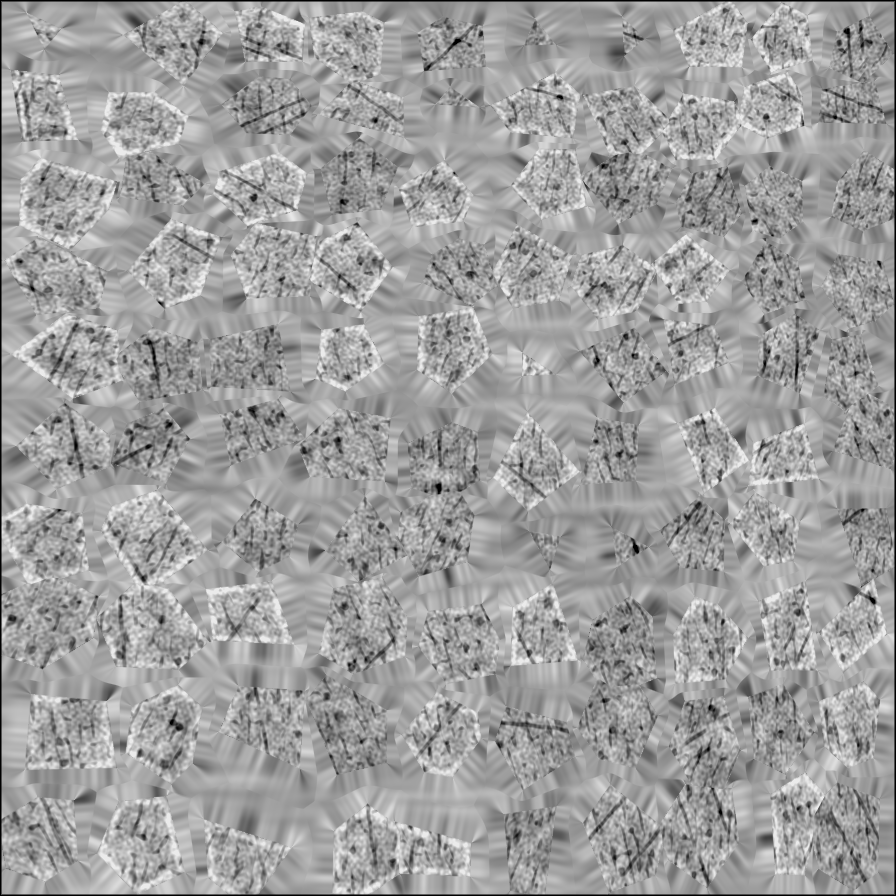
This pattern is drawn by a Shadertoy shader. Its source:

```glsl
// Grey stone chips laid out as a loose sheet: jittered polygons filled with
// woven, speckled and cracked grain. The gaps carry the tone of the nearest
// rim outwards, which makes streaks, fans and hard seams between the chips.

const float TAU = 6.2831853;
const float GRID = 10.0;

struct Chip { float dist; vec2 local; vec2 foot; vec2 id; };

vec2 hash22(vec2 p) {
    vec3 a = fract(p.xyx * vec3(0.1031, 0.1030, 0.0973));
    a += dot(a, a.yzx + 33.33);
    return fract((a.xx + a.yz) * a.zy);
}

vec2 heading(float angle) { return vec2(cos(angle), sin(angle)); }

float latticeDot(vec2 cell, vec2 offset, vec2 f) {
    return dot(heading(TAU * hash22(cell + offset).x), f - offset);
}

// Gradient noise, roughly -0.7 to 0.7
float noise(vec2 p) {
    vec2 c = floor(p), f = fract(p);
    vec2 u = f * f * f * (f * (f * 6.0 - 15.0) + 10.0);
    float low = mix(latticeDot(c, vec2(0, 0), f), latticeDot(c, vec2(1, 0), f), u.x);
    float high = mix(latticeDot(c, vec2(0, 1), f), latticeDot(c, vec2(1, 1), f), u.x);
    return mix(low, high, u.y);
}

vec2 corner(vec2 id, int k, int sides, float size, float spin) {
    vec2 r = hash22(id * 7.0 + float(k) * vec2(31.0, 17.0));
    float angle = TAU * (float(k) + 0.6 * r.x) / float(sides) + spin;
    return size * mix(0.74, 1.0, r.y) * heading(angle);
}

// Signed distance to one chip, with the nearest point on its outline
Chip chipAt(vec2 p, vec2 id) {
    vec2 shape = hash22(id + 11.0);
    bool shard = shape.x < 0.1;
    int sides = shard ? 3 : 4 + int(shape.y * 2.99);
    float size = shard ? 0.28 : mix(0.48, 0.61, shape.x);
    vec2 local = p - id - 0.5 - 0.34 * (hash22(id + 23.0) - 0.5);
    float nearest = 1e5, side = 1.0;
    vec2 foot = local, a = corner(id, sides - 1, sides, size, shape.y * TAU);
    for (int k = 0; k < sides; k++) {
        vec2 b = corner(id, k, sides, size, shape.y * TAU);
        vec2 e = b - a, w = local - a;
        vec2 onEdge = a + e * clamp(dot(w, e) / dot(e, e), 0.0, 1.0);
        float d = length(local - onEdge);
        if (d < nearest) { nearest = d; foot = onEdge; }
        bvec3 crossing = bvec3(local.y >= a.y, local.y < b.y, e.x * w.y > e.y * w.x);
        if (all(crossing) || all(not(crossing))) side = -side;
        a = b;
    }
    return Chip(side * nearest, local, foot, id);
}

float cracks(vec2 p, vec2 id) {
    float dark = 0.0;
    for (int k = 0; k < 2; k++) {
        vec2 r = hash22(id * 3.0 + 70.0 + 9.0 * float(k));
        vec2 normal = heading((hash22(id + 81.0).x - 0.5) * 2.4);
        float d = abs(dot(p, normal) - 0.6 * (r.y - 0.5) + 0.02 * noise(p * 5.0 + id));
        float fade = smoothstep(-0.35, 0.1, noise(p * 3.0 + id * 5.0));
        dark += step(0.55, r.x) * fade * (1.0 - smoothstep(0.006, 0.032, d));
    }
    return min(dark, 1.0);
}

float spots(vec2 p) {
    vec2 g = p * 5.0, r = hash22(floor(g) + 5.0);
    float d = length(fract(g) - mix(vec2(0.35), vec2(0.65), r.yx)) + 0.12 * noise(g * 4.0);
    return step(0.87, r.x) * (1.0 - smoothstep(0.1, 0.28, d));
}

float stoneTone(Chip c) {
    vec2 r = hash22(c.id + 40.0), axis = heading(r.x - 0.5);
    vec2 q = vec2(dot(c.local, axis), dot(c.local, vec2(-axis.y, axis.x)));
    vec2 s = q + c.id * 13.0;
    float tone = 0.64 + 0.09 * (r.y - 0.5);
    tone += 0.2 * noise(s * 3.0) + 0.16 * noise(s * 9.0) + 0.24 * noise(s * 21.0);
    tone += 0.035 * sin(q.x * 95.0) * sin(q.y * 88.0);
    tone -= 0.26 * smoothstep(0.1, 0.5, noise(s * vec2(17.0, 5.0)));
    tone -= 0.3 * smoothstep(0.25, 0.55, noise(s * 11.0 + 50.0));
    tone -= 0.3 * cracks(q, c.id) + 0.32 * spots(s);
    float rim = (c.dist + 0.035) / 0.035;
    return tone + 0.2 * smoothstep(0.2, 0.9, r.y) * exp(-rim * rim);
}

// Rim tone pulled outwards, turning to level bands far from any chip
float gapTone(Chip c, vec2 uv) {
    vec2 outward = (c.local - c.foot) / max(abs(c.dist), 1e-4);
    vec2 f = c.foot + 0.12 * outward + c.id * 13.0;
    float tone = 0.645 + 0.1 * (hash22(c.id + 40.0).y - 0.5);
    tone += 0.24 * noise(f * 5.0) + 0.2 * noise(f * 14.0);
    tone -= 0.3 * smoothstep(0.18, 0.55, noise(f * 4.0 + 30.0));
    float bands = 0.63 + 0.22 * noise(uv * vec2(5.0, 65.0)) + 0.1 * noise(uv * vec2(9.0, 20.0));
    return mix(tone, bands, 0.8 * smoothstep(0.08, 0.28, c.dist));
}

float chipTone(Chip c, vec2 uv, float pixel) {
    return mix(stoneTone(c), gapTone(c, uv), smoothstep(-pixel, pixel, c.dist));
}

void mainImage(out vec4 fragColor, in vec2 fragCoord) {
    vec2 uv = fragCoord / iResolution.xy;
    float pixel = GRID / iResolution.y;
    vec2 p = uv * (8.0 + 2.0 * uv);  // chips shrink towards the upper right

    // Two nearest chips, so that the seams can be smoothed
    Chip first = Chip(1e5, p, p, p), second = first;
    for (int y = -1; y <= 1; y++)
    for (int x = -1; x <= 1; x++) {
        vec2 id = floor(p) + vec2(x, y);
        if (any(lessThan(id, vec2(0))) || any(greaterThanEqual(id, vec2(GRID)))) continue;
        Chip c = chipAt(p, id);
        if (c.dist < first.dist) { second = first; first = c; }
        else if (c.dist < second.dist) second = c;
    }
    float seam = 0.5 - 0.5 * clamp((second.dist - first.dist) / pixel, 0.0, 1.0);
    float tone = mix(chipTone(first, uv, pixel), chipTone(second, uv, pixel), seam);

    // Thin dark frame
    vec2 margin = min(uv, 1.0 - uv);
    tone *= smoothstep(0.0008, 0.0026, min(margin.x, margin.y));
    fragColor = vec4(vec3(clamp(tone, 0.0, 0.92)), 1.0);
}
```
